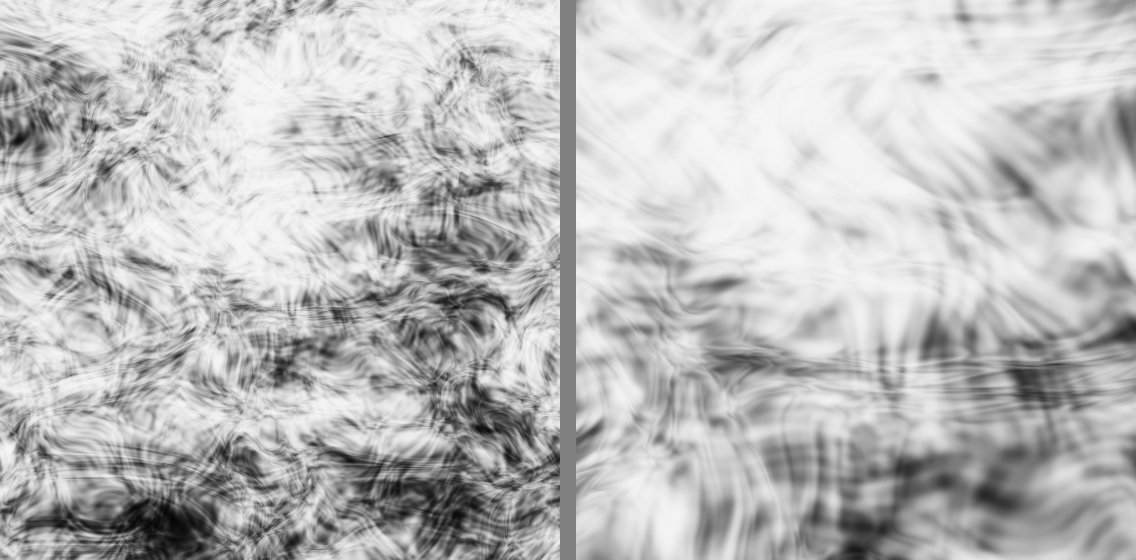
Left, the full canvas; right, a detail of the centre.
A WebGL 1 fragment shader for this texture:

```glsl
precision highp float;
// Mottled grey clouds with brushy, leaf-like strokes, lighter towards the top.

#define CLOUD_SCALE 3.0    // cells of the broadest blotches across the canvas
#define CLOUD_AMOUNT 0.48  // weight of the broadest blotches
#define PERSISTENCE 0.82   // weight ratio between octaves
#define WARP 0.15          // how far each octave bends the next one
#define STROKE_SCALE vec2(17.0, 52.0) // strokes along and across
#define STROKE_AMOUNT 0.44
#define PATCH_SCALE 7.0    // size of areas sharing a stroke direction
#define TILT 1.4           // brightening from bottom to top
#define CONTRAST 1.2
#define EXPOSURE 1.27
#define WHITE 0.97

uniform vec2 u_resolution;

const int OCTAVES = 6;
const int DIRECTIONS = 4;

vec2 hash22(vec2 p) {
  vec3 h = fract(p.xyx * vec3(0.1031, 0.1030, 0.0973));
  h += dot(h, h.yzx + 33.33);
  return fract((h.xx + h.yz) * h.zy);
}

float cornerSlope(vec2 cell, vec2 offset) {
  vec2 gradient = normalize(hash22(cell) - 0.4999);
  return dot(gradient, offset);
}

// Gradient noise scaled to a standard deviation of about one
float noise(vec2 p) {
  vec2 cell = floor(p);
  vec2 f = p - cell;
  vec2 s = f * f * f * (f * (f * 6.0 - 15.0) + 10.0);
  vec2 e = vec2(1.0, 0.0);
  float low = mix(cornerSlope(cell, f), cornerSlope(cell + e.xy, f - e.xy), s.x);
  float high = mix(cornerSlope(cell + e.yx, f - e.yx), cornerSlope(cell + e.xx, f - e.xx), s.x);
  return 4.6 * mix(low, high, s.y);
}

vec2 direction(float angle) {
  return vec2(cos(angle), sin(angle));
}

// Octaves that each push the next sideways, giving torn, feathery edges
float clouds(vec2 p) {
  float sum = 0.0;
  float weight = CLOUD_AMOUNT;
  float scale = CLOUD_SCALE;
  p *= vec2(0.85, 1.15);
  for (int i = 0; i < OCTAVES; i++) {
    float k = float(i);
    float n = noise(p * scale + 17.3 * (k + 1.0));
    sum += weight * n;
    p += WARP / scale * n * direction(2.4 * k);
    weight *= PERSISTENCE;
    scale *= 2.03;
  }
  return sum;
}

// Short strokes whose main direction changes from patch to patch
float strokes(vec2 p) {
  float sum = 0.0;
  float power = 0.0;
  for (int i = 0; i < DIRECTIONS; i++) {
    float k = float(i);
    vec2 along = direction(0.08 + 0.785 * k);
    vec2 across = vec2(-along.y, along.x);
    vec2 q = vec2(dot(p, along), dot(p, across)) * STROKE_SCALE + 41.7 * (k + 1.0);
    float horizontal = 0.6 * along.x * along.x;
    float weight = exp(1.4 * noise(p * PATCH_SCALE + 63.1 * (k + 1.0)) + horizontal);
    sum += weight * (0.8 * noise(q) + 0.6 * noise(q * 2.1 + 9.4));
    power += weight * weight;
  }
  return sum * inversesqrt(power);
}

void main() {
  vec2 p = gl_FragCoord.xy / min(u_resolution.x, u_resolution.y);
  float height = gl_FragCoord.y / u_resolution.y;

  // Bend the strokes gently so they do not run dead straight
  vec2 bend = vec2(noise(p * 11.0 + 5.2), noise(p * 11.0 + 88.6)) * 0.008;

  float level = clouds(p) + STROKE_AMOUNT * strokes(p + bend);
  level += TILT * (height - 0.5);

  // Soft shoulder: broad light greys with a tail of deep shadows
  float tone = WHITE / (1.0 + exp(-(CONTRAST * level + EXPOSURE)));
  gl_FragColor = vec4(vec3(tone), 1.0);
}
```
